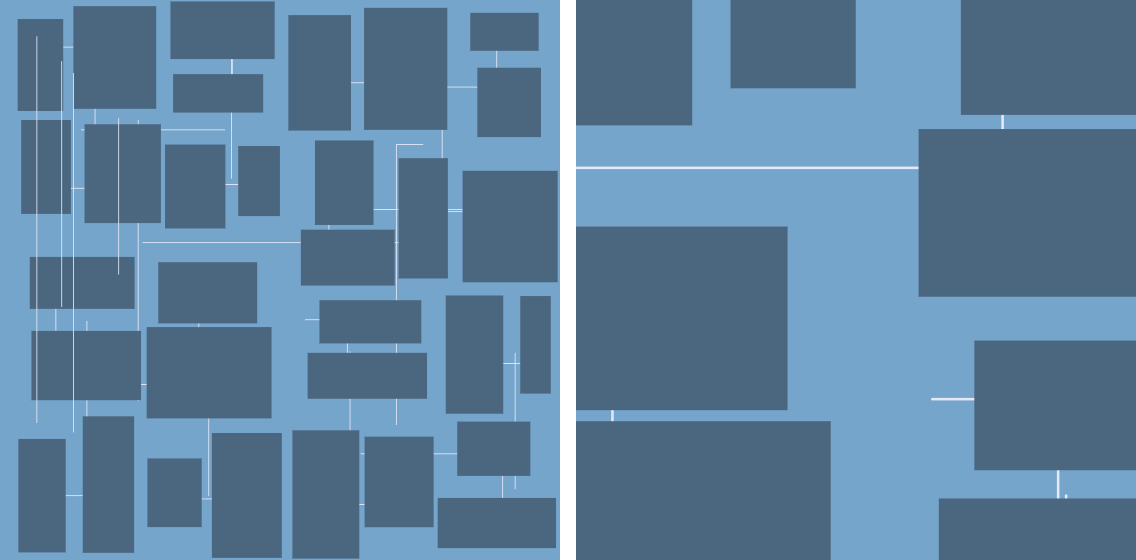
Left, the full canvas; right, a detail of the centre.
This background is drawn by a Shadertoy shader. Its source:

```glsl
const vec3 GROUND_COLOR = vec3(0.463, 0.647, 0.800);
const vec3 ROOM_COLOR = vec3(0.294, 0.404, 0.502);
const vec3 LINE_COLOR = vec3(0.90, 0.91, 0.97);

const uint SEED = 17u;
const int SPLIT_LEVELS = 5;        // 2^levels rooms
const float SPLIT_SPREAD = 0.11;   // deviation of a split from the middle
const float ASPECT_JITTER = 0.3;   // looseness of the split direction
const float MIN_MARGIN = 0.0025;   // least gap between room and cell
const float MAX_MARGIN = 0.25;     // largest gap, as a share of the cell
const float LINE_HALF_WIDTH = 0.00075;
const float BEND_CHANCE = 0.3;
const int TRUNK_COUNT = 4;
const vec2 TRUNK_RANGE = vec2(0.045, 0.215);
const vec2 TRUNK_END = vec2(0.15, 0.62);

// Random value in 0..1 for one property of a tree node
float random(uint node, uint property) {
    uint n = node * 747796405u + property * 2891336453u + SEED * 277803737u;
    n = ((n >> ((n >> 28u) + 4u)) ^ n) * 277803737u;
    n = (n ^ (n >> 15u)) * 2246822519u;
    n ^= n >> 13u;
    return float(n & 0xffffffu) / 16777216.0;
}

float boxDistance(vec2 p, vec2 low, vec2 high) {
    vec2 d = max(low - p, p - high);
    return length(max(d, 0.0)) + min(max(d.x, d.y), 0.0);
}

// Distance to an axis-aligned line between two points
float lineDistance(vec2 p, vec2 a, vec2 b) {
    return boxDistance(p, min(a, b), max(a, b)) - LINE_HALF_WIDTH;
}

float coverage(float dist, float pixel) {
    return clamp(0.5 - dist / pixel, 0.0, 1.0);
}

// Corridor along the split axis, sometimes ending in a bend
float corridorDistance(vec2 p, vec2 low, vec2 high, vec2 axis, float split, uint node) {
    vec2 size = high - low;
    vec2 across = 1.0 - axis;
    vec2 side = low + size * across * mix(0.35, 0.65, random(node, 3u));
    side *= across;
    float start = dot(low, axis), end = dot(high, axis);
    vec2 a = side + axis * 0.5 * (start + split);
    vec2 b = side + axis * 0.5 * (split + end);
    float dist = lineDistance(p, a, b);
    if (random(node, 4u) < BEND_CHANCE) {
        vec2 turn = across * size * (random(node, 5u) - 0.5) * 0.6;
        dist = min(dist, lineDistance(p, b, b + turn));
    }
    return dist;
}

void mainImage(out vec4 fragColor, in vec2 fragCoord) {
    float pixel = 1.0 / iResolution.y;
    vec2 p = fragCoord * pixel;
    vec2 low = vec2(0.0);
    vec2 high = vec2(iResolution.x * pixel, 1.0);
    uint node = 1u;
    float corridors = 1.0;

    // Descend the partition to the cell holding this point
    for (int level = 0; level < SPLIT_LEVELS; level++) {
        vec2 size = high - low;
        float bias = 1.0 + ASPECT_JITTER * (2.0 * random(node, 1u) - 1.0);
        vec2 axis = size.x * bias > size.y ? vec2(1.0, 0.0) : vec2(0.0, 1.0);
        float ratio = 0.5 + SPLIT_SPREAD * (2.0 * random(node, 2u) - 1.0);
        float split = dot(low + size * ratio, axis);
        corridors = min(corridors, corridorDistance(p, low, high, axis, split, node));

        bool upper = dot(p, axis) > split;
        if (upper) low = mix(low, vec2(split), axis);
        else high = mix(high, vec2(split), axis);
        node = node * 2u + (upper ? 1u : 0u);
    }

    // Room inset unevenly in its cell
    vec2 size = high - low;
    vec2 lowInset = vec2(random(node, 6u), random(node, 7u));
    vec2 highInset = vec2(random(node, 8u), random(node, 9u));
    vec2 roomLow = low + MIN_MARGIN + size * MAX_MARGIN * lowInset * lowInset;
    vec2 roomHigh = high - MIN_MARGIN - size * MAX_MARGIN * highInset * highInset;
    float room = boxDistance(p, roomLow, roomHigh);

    // Long trunk lines that cross the rooms
    float trunks = 1.0;
    for (int i = 0; i < TRUNK_COUNT; i++) {
        uint id = 1000u + uint(i);
        float slot = (float(i) + random(id, 1u)) / float(TRUNK_COUNT);
        float x = mix(TRUNK_RANGE.x, TRUNK_RANGE.y, slot);
        float bottom = mix(TRUNK_END.x, TRUNK_END.y, random(id, 2u));
        trunks = min(trunks, lineDistance(p, vec2(x, bottom), vec2(x, 1.0 - x)));
    }

    // Layers from back to front
    vec3 color = mix(GROUND_COLOR, LINE_COLOR, coverage(corridors, pixel));
    color = mix(color, ROOM_COLOR, coverage(room, pixel));
    color = mix(color, LINE_COLOR, coverage(trunks, pixel));
    fragColor = vec4(color, 1.0);
}
```
